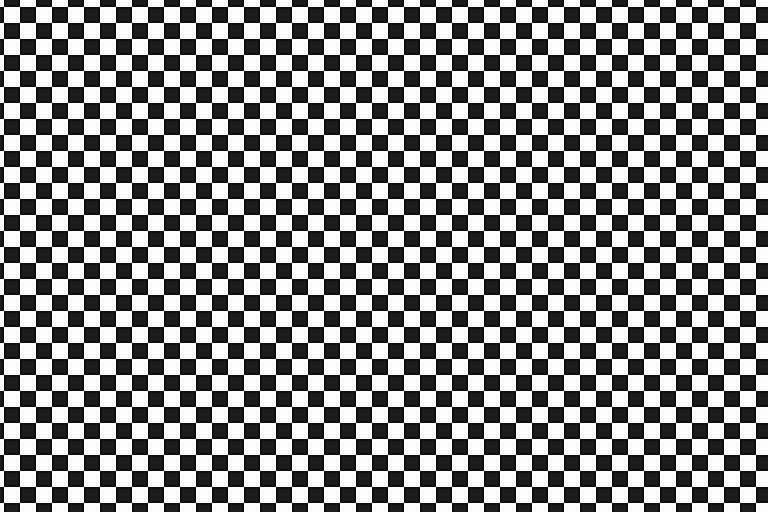
Give the GLSL for this pattern, as a Shadertoy shader.

```glsl
// Seamless black and white checkerboard of 48 by 32 small squares.

const vec2 SQUARES = vec2(48.0, 32.0);      // even counts, so the edges join
const vec2 FIRST_EDGE = vec2(0.25, 0.5625); // grid shift, in squares
const vec3 WHITE = vec3(0.995);
const vec3 INK = vec3(0.11);
const vec3 INK_RIM = vec3(0.05);
const float RIM_WIDTH = 0.12;

// Signed distance to the nearest grid line, changing sign every square.
vec2 signedEdge(vec2 p) {
    return 0.5 - abs(2.0 * fract(0.5 * p + 0.25) - 1.0);
}

// Box-filtered checker: 1 on light squares, 0 on dark ones.
float checker(vec2 edge, vec2 pixel) {
    vec2 side = clamp(2.0 * edge / pixel, -1.0, 1.0);
    return 0.5 + 0.5 * side.x * side.y;
}

// Ink that deepens slightly in a thin rim along the square's border.
vec3 inkColor(vec2 edge, float rimWidth, float softness) {
    float inset = min(abs(edge.x), abs(edge.y));
    float body = smoothstep(rimWidth - softness, rimWidth + softness, inset);
    return mix(INK_RIM, INK, body);
}

void mainImage(out vec4 fragColor, in vec2 fragCoord) {
    vec2 pixel = SQUARES / iResolution.xy;
    vec2 edge = signedEdge(fragCoord * pixel - FIRST_EDGE);

    vec3 ink = inkColor(edge, RIM_WIDTH, 0.03);
    fragColor = vec4(mix(ink, WHITE, checker(edge, pixel)), 1.0);
}
```
